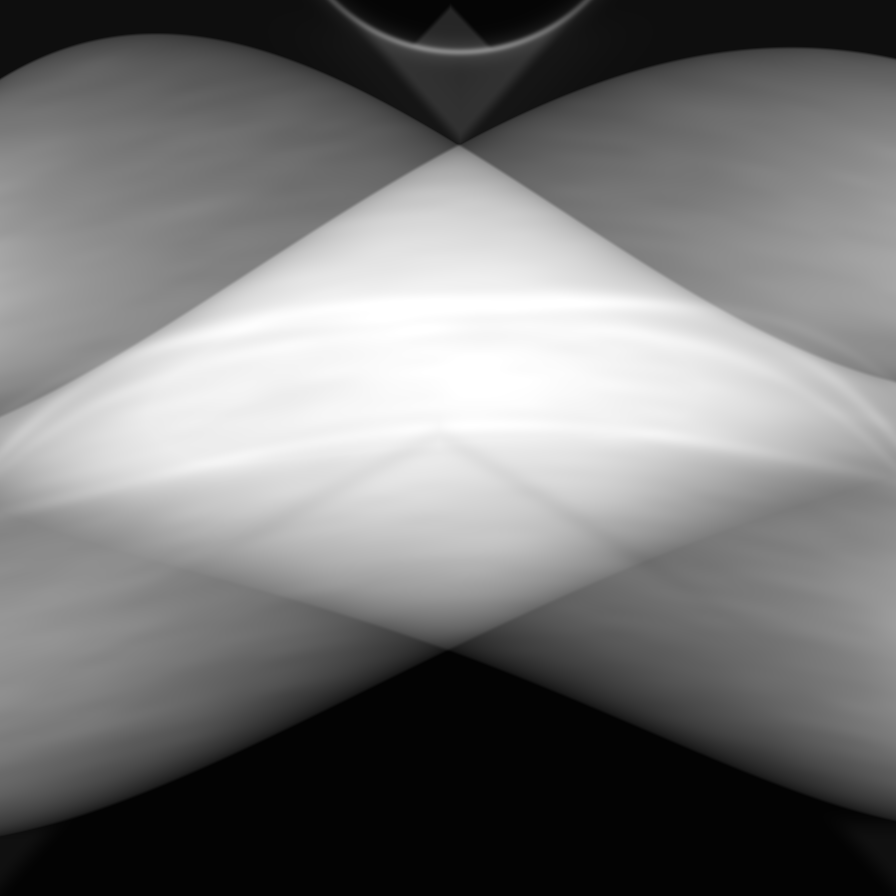
Write a Shadertoy shader that draws this background.

```glsl
// Grey scan of two translucent bodies that sway past each other and add up
// to a bright centre. Each body lies between two quartic edge curves; thin
// curved streaks, a dark bowl at the top and soft grain are laid over them.

float hash(vec2 p) {
    return fract(sin(dot(p, vec2(127.1, 311.7))) * 43758.55);
}

float noise(vec2 p) {
    vec2 i = floor(p), f = fract(p);
    f = f * f * (3.0 - 2.0 * f);
    return mix(mix(hash(i), hash(i + vec2(1, 0)), f.x),
               mix(hash(i + vec2(0, 1)), hash(i + vec2(1, 1)), f.x), f.y);
}

// Quartic through five values spaced evenly over x = 0..1
float curve(float x, float a, float b, float c, float d, float e) {
    float s = 4.0 * x, s1 = s - 1.0, s2 = s - 2.0, s3 = s - 3.0, s4 = s - 4.0;
    return a * s1 * s2 * s3 * s4 / 24.0 - b * s * s2 * s3 * s4 / 6.0
         + c * s * s1 * s3 * s4 / 4.0 - d * s * s1 * s2 * s4 / 6.0
         + e * s * s1 * s2 * s3 / 24.0;
}

// Density between two edges; side runs from the outer top to the inner top
float body(float depth, float top, float bottom, float side) {
    float u = clamp((depth - top) / (bottom - top), 0.0, 1.0);
    float topPower = mix(0.24, 0.45, smoothstep(0.5, 1.0, side));
    float bottomPower = mix(1.3, 0.5, smoothstep(0.0, 0.5, side));
    float chord = max(4.0 * u * (1.0 - u), 1e-5);
    float inside = smoothstep(0.0, 0.006, depth - top)
                 * smoothstep(0.0, 0.006, bottom - depth);
    return inside * pow(chord, mix(topPower, bottomPower, u));
}

float streak(float offset, float width) {
    return exp(-offset * offset / (width * width));
}

void mainImage(out vec4 fragColor, in vec2 fragCoord) {
    vec2 uv = fragCoord / iResolution.xy;
    float x = uv.x, depth = 1.0 - uv.y;

    // Two overlapping bodies
    float topA = curve(x, 0.085, 0.042, 0.151, 0.310, 0.423);
    float bottomA = curve(x, 0.573, 0.651, 0.729, 0.831, 0.920);
    float topB = curve(x, 0.462, 0.319, 0.165, 0.065, 0.0625);
    float bottomB = curve(x, 0.9375, 0.850, 0.729, 0.618, 0.534);
    float peakA = curve(x, 0.66, 0.52, 0.50, 0.51, 0.65);
    float peakB = curve(x, 0.64, 0.56, 0.50, 0.53, 0.65);
    float grey = peakA * body(depth, topA, bottomA, x)
               + peakB * body(depth, topB, bottomB, 1.0 - x);
    float mask = smoothstep(0.0, 0.4, grey);

    // Step down in density below the inner arch
    float arch = depth - curve(x, 0.573, 0.514, 0.477, 0.488, 0.536);
    grey *= 1.0 - 0.09 * smoothstep(-0.006, 0.03, arch);
    grey = min(grey, 0.92 + 0.25 * (grey - 0.92));

    // Bright curved streaks, and a dark chevron under them
    float band = depth - curve(x, 0.508, 0.365, 0.337, 0.345, 0.490);
    float second = depth - curve(x, 0.525, 0.400, 0.366, 0.379, 0.522);
    float third = depth - curve(x, 0.465, 0.372, 0.350, 0.340, 0.430);
    float chevron = depth - 0.484 - abs(x - 0.49) * (x < 0.49 ? 0.54 : 0.62);
    float detail = 0.06 * streak(band, 0.011) + 0.03 * streak(second, 0.009)
                 + 0.03 * streak(third, 0.008) + 0.03 * streak(arch, 0.008)
                 - 0.035 * streak(chevron, 0.013) * smoothstep(0.42, 0.1, abs(x - 0.49));
    detail += 0.06 * streak(length((uv - vec2(0.54, 0.575)) * vec2(0.5, 1.0)), 0.07);

    // Grain drawn out along the arch
    vec2 along = vec2(x * 9.0, arch * 38.0);
    detail += 0.035 * (noise(along) + 0.5 * noise(along * 2.1 + 7.0) - 0.75);
    grey += detail * mask;

    // Dim air above, near black below, faint wedges in the lower corners
    float air = mix(0.055, 0.012, smoothstep(0.2, 0.6, depth));
    float corner = 0.065 - min(x, 1.0 - x) - (depth - 0.93) * 0.9;
    air += 0.05 * smoothstep(-0.01, 0.03, corner) * smoothstep(0.9, 0.94, depth);

    // Hazy funnel between the bodies
    float funnel = (0.158 - depth) * 0.88 - abs(x - 0.514);
    air += 0.11 * smoothstep(-0.012, 0.012, funnel);
    air += 0.03 * streak(funnel, 0.07) * smoothstep(0.0, 0.06, depth);

    // Dark bowl with a small grey cone and a glowing rim
    float rim = length(vec2(x - 0.513, depth + 0.146)) - 0.204;
    float cone = (depth - 0.006) * 0.95 - abs(x - 0.503);
    float bowl = 0.02 + 0.13 * smoothstep(-0.004, 0.006, cone);
    air = mix(bowl, air, smoothstep(-0.006, 0.003, rim));
    float rimFade = mix(1.0, 0.6, smoothstep(0.03, 0.15, abs(x - 0.513)));
    air += rimFade * (0.27 * streak(rim, 0.004) + 0.08 * streak(rim, 0.014));

    grey = max(grey, mix(air, grey, mask));
    fragColor = vec4(vec3(clamp(grey, 0.0, 1.0)), 1.0);
}
```
